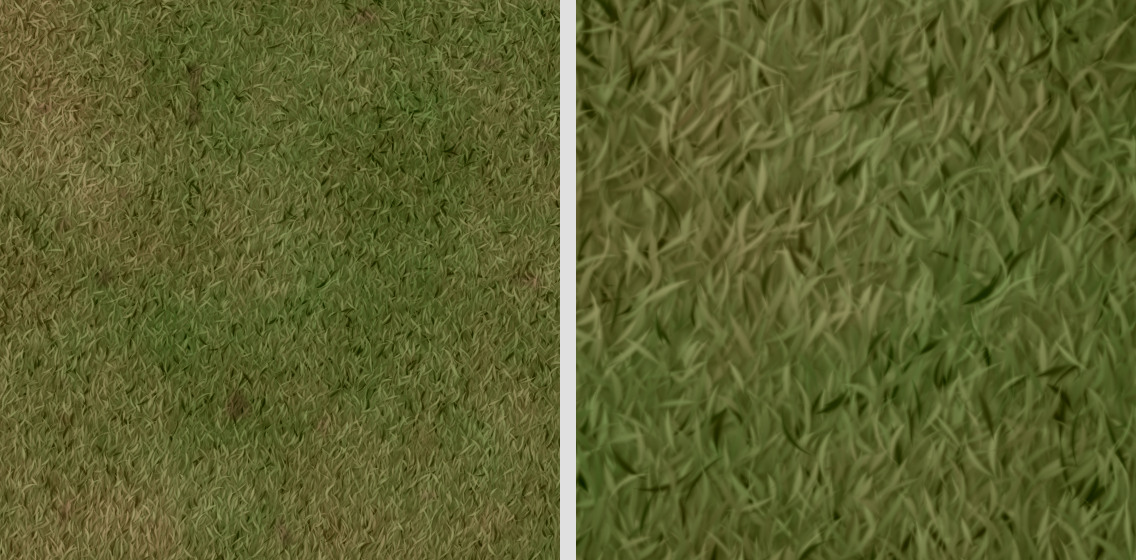
Left, the full canvas; right, a detail of the centre.
Reproduce this texture procedurally as a WebGL 2 fragment shader.

```glsl
#version 300 es
precision highp float;

uniform vec2 u_resolution;
out vec4 fragColor;

vec3 hash3(vec3 p) {
  p = fract(p * vec3(0.1031, 0.1030, 0.0973));
  p += dot(p, p.yxz + 33.33);
  return fract((p.xxy + p.yxx) * p.zyx);
}

float cornerSlope(vec2 cell, vec2 offset) {
  float angle = 6.2832 * hash3(vec3(cell, 5.0)).x;
  return dot(vec2(cos(angle), sin(angle)), offset);
}

float gradientNoise(vec2 p) {
  vec2 i = floor(p), f = fract(p);
  vec2 u = f * f * f * (f * (f * 6.0 - 15.0) + 10.0);
  vec2 e = vec2(1.0, 0.0);
  float low = mix(cornerSlope(i, f), cornerSlope(i + e, f - e), u.x);
  float high = mix(cornerSlope(i + e.yx, f - e.yx), cornerSlope(i + 1.0, f - 1.0), u.x);
  return mix(low, high, u.y);
}

// Olive ramp from shade to lit tips, shifted from green to straw by dryness
vec3 grassColor(float tone, float dryness) {
  vec3 olive = mix(vec3(0.20, 0.21, 0.02), vec3(0.56, 0.57, 0.36), tone);
  return olive + dryness * vec3(0.040, -0.012, 0.014);
}

// One sheet of short curved blades, one per jittered cell
vec3 addBlades(vec3 color, vec2 uv, float layer, float dryness, float soft) {
  vec2 p = uv * 52.0 + layer * vec2(7.37, 3.71);
  vec2 home = floor(p);
  for (int j = -1; j <= 1; j++) {
    for (int i = -1; i <= 1; i++) {
      vec2 cell = home + vec2(i, j);
      vec3 place = hash3(vec3(cell, layer + 11.0));
      vec3 look = hash3(vec3(cell, layer + 47.0));
      vec3 shape = hash3(vec3(cell, layer + 83.0));

      // Upright with a slight lean low down, more tangled higher up
      float spread = mix(0.8, 1.5, uv.y);
      float lean = 0.18 + spread * (place.z + shape.z - 1.0) * 1.25;
      vec2 d = p - cell - place.xy;
      d = vec2(d.x * cos(lean) - d.y * sin(lean), d.x * sin(lean) + d.y * cos(lean));
      d.x -= (shape.x - 0.5) * 0.9 * d.y * d.y;

      float along = d.y / mix(0.4, 0.8, shape.y);
      float taper = 1.0 - along * along;
      float width = mix(0.05, 0.13, look.z) * taper;
      float blade = smoothstep(soft, -soft, abs(d.x) - width);
      float shadow = smoothstep(0.14, -0.06, abs(d.x - 0.11) - width) * smoothstep(0.0, 0.3, taper);

      float tone = 0.11 + 0.68 * look.x + 0.03 * layer + 0.12 * along;
      tone += 0.09 * dryness - 0.45 * step(look.x, 0.07);
      vec3 tint = grassColor(tone, dryness + 0.9 * (look.y - 0.5));
      color = mix(color, vec3(0.20, 0.21, 0.02), 0.22 * shadow);
      color = mix(color, tint, 0.9 * blade);
    }
  }
  return color;
}

void main() {
  float side = min(u_resolution.x, u_resolution.y);
  vec2 uv = gl_FragCoord.xy / side;

  // Broad dry and green patches, drier to the left and along the bottom
  float dryness = 1.1 * gradientNoise(uv * 3.2 + 4.3) + 0.9 * gradientNoise(uv * 8.0 + 21.0);
  dryness += 0.7 * gradientNoise(uv * 19.0 + 9.0);
  dryness += 0.9 * smoothstep(0.45, 0.0, uv.x) + 0.5 * smoothstep(0.35, 0.0, uv.y) - 0.3;
  dryness = clamp(dryness, -1.1, 1.3);

  // Dim matted thatch under the blades
  float thatch = 0.35 + 0.5 * gradientNoise(uv * vec2(110.0, 60.0));
  vec3 color = grassColor(thatch, dryness);

  float soft = max(0.095, 36.0 / side);
  for (int layer = 0; layer < 8; layer++) {
    color = addBlades(color, uv, float(layer), dryness, soft);
  }

  // Rare bare spots with reddish soil, then gentle unevenness of light
  float bare = smoothstep(0.36, 0.6, gradientNoise(uv * 13.0 + 37.0));
  color = mix(color, color * vec3(0.90, 0.76, 0.80), bare);
  color += 0.012 + 0.06 * gradientNoise(uv * 5.0 + 60.0);

  fragColor = vec4(clamp(color, 0.0, 1.0), 1.0);
}
```
